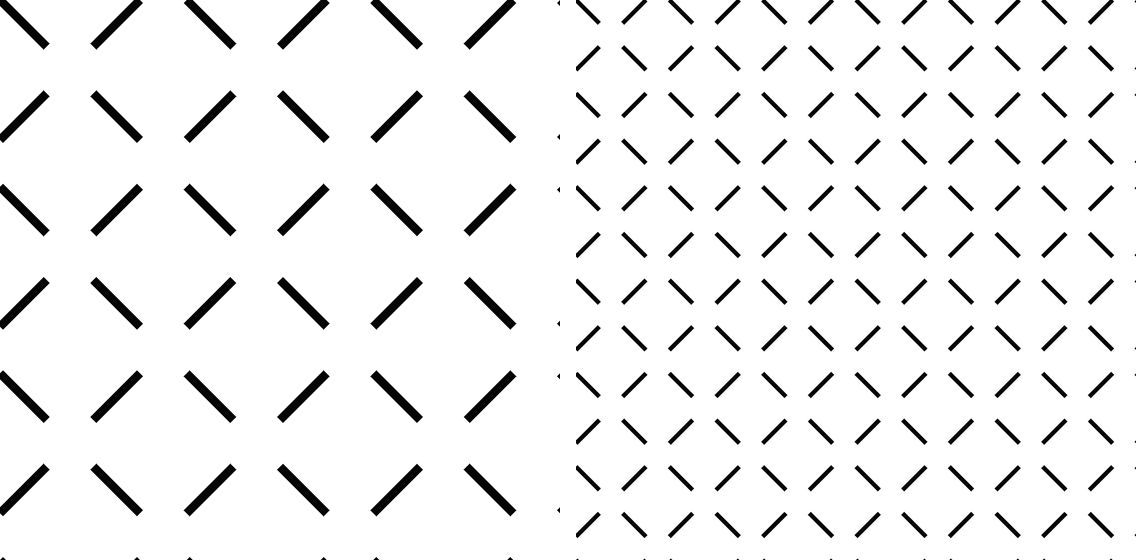
Left, the tile; right, the same tile 2 across and 2 down.
Reproduce this pattern procedurally as a WebGL 1 fragment shader.

```glsl
precision highp float;
// Short black diagonal dashes on white, one per cell of a square grid.
// The slant alternates like a checkerboard; each dash is a rotated box
// distance function, and the even repeat count makes the canvas tile.

uniform vec2 u_resolution;

#define REPEATS 6.0                     // cells across and down, keep even
#define DASH_CENTER vec2(0.25, 0.75)    // dash position, in cells
#define DASH_HALF_LENGTH 0.3535         // in cells
#define DASH_HALF_WIDTH 0.0457          // in cells
#define INK vec3(0.02, 0.02, 0.02)
#define PAPER vec3(1.0)

float boxDistance(vec2 p, vec2 halfSize) {
  vec2 d = abs(p) - halfSize;
  return length(max(d, 0.0)) + min(max(d.x, d.y), 0.0);
}

void main() {
  // Shift the grid so every dash sits whole in the middle of its cell.
  vec2 grid = gl_FragCoord.xy / u_resolution * REPEATS - DASH_CENTER + 0.5;
  vec2 cell = floor(grid);
  vec2 local = fract(grid) - 0.5;

  // Mirror every other cell to flip the slant.
  float odd = mod(cell.x + cell.y, 2.0);
  local.x *= 1.0 - 2.0 * odd;

  // Turn by 45 degrees: x runs along the dash, y across it.
  vec2 dash = vec2(local.x + local.y, local.y - local.x) * sqrt(0.5);
  float dist = boxDistance(dash, vec2(DASH_HALF_LENGTH, DASH_HALF_WIDTH));

  // Fade the edge over about one pixel.
  float pixel = REPEATS / min(u_resolution.x, u_resolution.y);
  float coverage = clamp(0.5 - dist / pixel, 0.0, 1.0);
  gl_FragColor = vec4(mix(PAPER, INK, coverage), 1.0);
}
```
